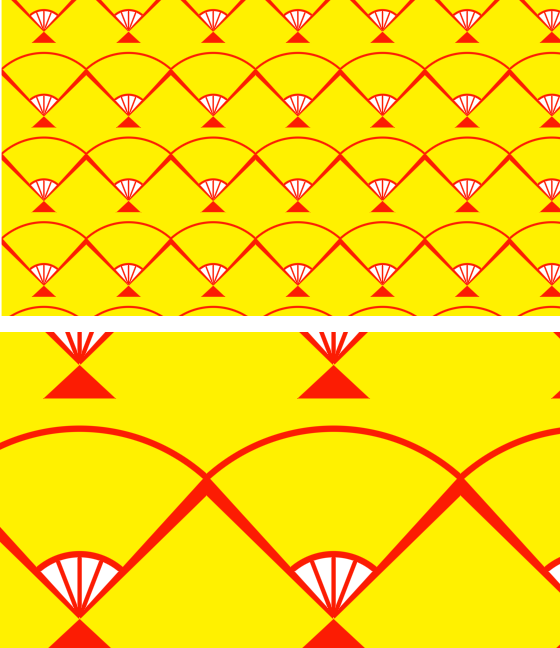
Top: the whole. Bottom: its middle third, enlarged.
Write a WebGL 1 fragment shader that draws this pattern.

```glsl
precision highp float;
// Rows of open hand fans on flat yellow, on a square grid with a thin white left margin.
// Each cell is mirrored about its handle: distance functions give the rim, the guards,
// the small ribbed leaf and the triangular foot, painted in that order with smooth edges.

uniform vec2 u_resolution;

// Layout, in canvas heights
const float PERIOD = 0.2679;
const vec2 FIRST_PIVOT = vec2(0.1389, 0.0977);
const float MARGIN = 0.0050;

// Fan, in periods, measured from its pivot
const float CELL_BOTTOM = -0.20;
const float RIM_RADIUS = 0.743;
const float LEAF_RADIUS = 0.249;
const float LINE_HALF = 0.0125;
const float RIB_HALF = 0.0085;
const float GUARD_INNER = 0.008;
const float GUARD_BASE = 0.006;
const float GUARD_TIP = 0.050;
const float FOOT_TOP = -0.006;
const float FOOT_BASE = -0.138;
const float FOOT_HALF = 0.142;
const float SOFTNESS = 0.75;   // edge half width, in pixels

const vec3 YELLOW = vec3(1.0, 0.945, 0.0);
const vec3 RED = vec3(0.99, 0.11, 0.01);
const vec3 WHITE = vec3(1.0);

// Coverage of a shape whose signed distance is negative inside
float coverage(float dist, float edge) {
  return 1.0 - smoothstep(-edge, edge, dist);
}

float ring(float radius, float target) {
  return abs(radius - target) - LINE_HALF;
}

// Isosceles triangle below the pivot, in mirrored coordinates
float foot(vec2 p) {
  vec2 slopeNormal = normalize(vec2(FOOT_TOP - FOOT_BASE, FOOT_HALF));
  float slope = dot(p - vec2(0.0, FOOT_TOP), slopeNormal);
  return max(slope, FOOT_BASE - p.y);
}

// Side stick that widens outward from the pivot to the rim
float guard(float along, float across) {
  float outer = mix(GUARD_BASE, GUARD_TIP, clamp(along / RIM_RADIUS, 0.0, 1.0));
  float band = max(across - outer, -across - GUARD_INNER);
  return max(band, max(-along, along - RIM_RADIUS));
}

// Evenly spaced ribs: one upright, one halfway to each guard
float ribs(float angle, float radius, float spacing) {
  float offset = abs(mod(angle + 0.5 * spacing, spacing) - 0.5 * spacing);
  return radius * sin(offset) - RIB_HALF;
}

vec3 fan(vec2 p, float edge) {
  p.x = abs(p.x);
  float radius = length(p);

  // The guard points at the corner where neighbouring rims meet
  vec2 corner = vec2(0.5, sqrt(RIM_RADIUS * RIM_RADIUS - 0.25));
  vec2 axis = corner / RIM_RADIUS;
  float along = dot(p, axis);
  float across = dot(p, vec2(axis.y, -axis.x));
  float opening = atan(corner.x, corner.y);

  // White leaf with red ribs
  float leaf = max(radius - LEAF_RADIUS, across);
  vec3 color = mix(YELLOW, WHITE, coverage(leaf, edge));
  float ribLines = max(leaf, ribs(atan(p.x, p.y), radius, 0.5 * opening));

  // Red outlines
  float leafRim = max(ring(radius, LEAF_RADIUS), across);
  float rim = max(ring(radius, RIM_RADIUS), -p.y);
  float outline = min(min(rim, leafRim), guard(along, across));
  outline = min(outline, min(ribLines, foot(p)));
  return mix(color, RED, coverage(outline, edge));
}

void main() {
  vec2 uv = gl_FragCoord.xy / u_resolution.y;
  float pixel = 1.0 / u_resolution.y;

  // Fold the canvas into one cell around a pivot
  vec2 grid = (uv - FIRST_PIVOT) / PERIOD;
  vec2 cell = vec2(fract(grid.x + 0.5) - 0.5,
                   fract(grid.y - CELL_BOTTOM) + CELL_BOTTOM);

  vec3 color = fan(cell, SOFTNESS * pixel / PERIOD);
  color = mix(color, WHITE, coverage(uv.x - MARGIN, SOFTNESS * pixel));
  gl_FragColor = vec4(color, 1.0);
}
```
